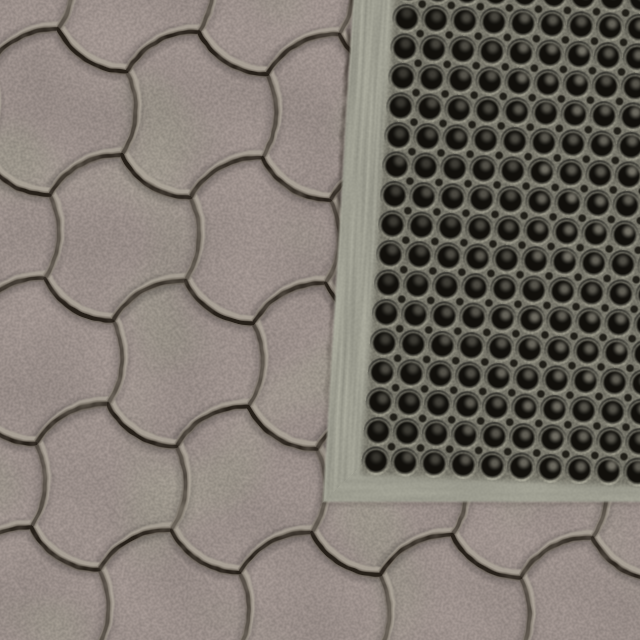
A WebGL 1 fragment shader for this texture:

```glsl
precision highp float;
uniform vec2 u_resolution;

// Paving lattice: each cell has an upper junction at its corner and a lower one
const vec2 PAVE_ORIGIN = vec2(0.0911, 0.9544);
const vec2 PAVE_ACROSS = vec2(0.2194, -0.004);
const vec2 PAVE_DOWN = vec2(0.099, -0.1966);
const vec2 PAVE_LOWER = vec2(0.1068, -0.0664);
const float JOINT_SAG = 0.018;
const vec2 JOINT_LIT_SHIFT = vec2(0.004, 0.0068);

// Drain grate
const vec2 HOLE_ORIGIN = vec2(0.6354, 0.9714);
const vec2 HOLE_ACROSS = vec2(0.0454, -0.00195);
const vec2 HOLE_DOWN = vec2(-0.0032, -0.0461);
const float LAST_HOLE_ROW = 15.0;
const float HOLE_RADIUS = 0.0172;
const float PIN_RADIUS = 0.0058;
const float FRAME_LEFT = 0.552;
const float FRAME_SLANT = 0.0605;
const float FRAME_BOTTOM = 0.216;

const vec3 TILE_COLOR = vec3(0.60, 0.555, 0.537);
const vec3 STAIN_COLOR = vec3(0.60, 0.575, 0.535);
const vec3 JOINT_SHADE = vec3(0.40, 0.37, 0.33);
const vec3 JOINT_DARK = vec3(0.15, 0.125, 0.10);
const vec3 JOINT_LIGHT = vec3(0.70, 0.67, 0.62);
const vec3 FRAME_COLOR = vec3(0.615, 0.615, 0.565);
const vec3 PLATE_COLOR = vec3(0.465, 0.46, 0.415);
const vec3 HOLE_COLOR = vec3(0.065, 0.06, 0.045);
const vec3 HOLE_WALL = vec3(0.42, 0.41, 0.37);
const float GRAIN_AMOUNT = 0.11;

float hash(vec2 p) {
  return fract(sin(dot(p, vec2(127.1, 311.7))) * 43758.55);
}

vec2 gradientAt(vec2 cell) {
  float angle = 6.2832 * hash(cell);
  return vec2(cos(angle), sin(angle));
}

float gradientNoise(vec2 p) {
  vec2 i = floor(p), f = fract(p);
  vec2 u = f * f * f * (f * (f * 6.0 - 15.0) + 10.0);
  vec2 e = vec2(1.0, 0.0);
  float low = mix(dot(gradientAt(i), f), dot(gradientAt(i + e), f - e), u.x);
  float high = mix(dot(gradientAt(i + e.yx), f - e.yx), dot(gradientAt(i + e.xx), f - e.xx), u.x);
  return mix(low, high, u.y);
}

vec2 latticeCoords(vec2 p, vec2 a, vec2 b) {
  return vec2(p.x * b.y - p.y * b.x, a.x * p.y - a.y * p.x) / (a.x * b.y - a.y * b.x);
}

// Distance to a circular arc from a to b that bulges to the left
float arcDistance(vec2 p, vec2 a, vec2 b) {
  float halfChord = 0.5 * length(b - a);
  vec2 along = normalize(b - a);
  vec2 q = p - 0.5 * (a + b);
  float radius = (halfChord * halfChord + JOINT_SAG * JOINT_SAG) / (2.0 * JOINT_SAG);
  float drop = radius - JOINT_SAG;
  q = vec2(dot(q, along), dot(q, vec2(-along.y, along.x)) + drop);
  if (q.y > 0.0 && abs(q.x) * drop < halfChord * q.y) return abs(length(q) - radius);
  return length(vec2(abs(q.x) - halfChord, q.y - drop));
}

// Nearest distances to the bowl, arch and upright joints
vec3 jointDistances(vec2 p) {
  vec2 base = floor(latticeCoords(p - PAVE_ORIGIN, PAVE_ACROSS, PAVE_DOWN));
  vec3 nearest = vec3(1.0);
  for (int j = -1; j <= 1; j++) {
    for (int i = -1; i <= 1; i++) {
      vec2 cell = base + vec2(float(i), float(j));
      vec2 q = p - PAVE_ORIGIN - cell.x * PAVE_ACROSS - cell.y * PAVE_DOWN;
      nearest = min(nearest, vec3(arcDistance(q, PAVE_LOWER, vec2(0.0)),
                                  arcDistance(q, PAVE_LOWER, PAVE_ACROSS),
                                  arcDistance(q, PAVE_LOWER, PAVE_DOWN)));
    }
  }
  return nearest;
}

float jointMask(vec3 d, float width, vec3 weights) {
  vec3 m = weights * (1.0 - smoothstep(0.35 * width, width, d));
  return max(m.x, max(m.y, m.z));
}

vec3 paving(vec2 p, float grain) {
  float patches = gradientNoise(p * 6.0 + 3.0);
  vec3 color = mix(TILE_COLOR, STAIN_COLOR, smoothstep(0.0, 0.5, patches));
  color *= 1.0 + GRAIN_AMOUNT * grain + 0.07 * gradientNoise(p * 9.0 + 1.0);
  vec2 rough = p + 0.0016 * vec2(gradientNoise(p * 60.0), gradientNoise(p * 60.0 + 9.0));
  float wear = 1.0 + 0.7 * gradientNoise(p * 12.0) + 0.4 * gradientNoise(p * 80.0);
  vec3 d = jointDistances(rough);
  vec3 litD = jointDistances(rough - JOINT_LIT_SHIFT);

  // Soft shade, pale lip, then the dark groove
  color *= 1.0 - jointMask(d, 0.019, vec3(0.17, 0.18, 0.1));
  color = mix(color, JOINT_LIGHT, jointMask(litD, 0.0075, vec3(0.8, 0.75, 0.75)));
  color = mix(color, JOINT_SHADE, jointMask(d, 0.0075, vec3(0.85, 0.8, 0.55)));
  float groove = jointMask(d, 0.0043, vec3(1.0, 0.75, 0.4));
  return mix(color, JOINT_DARK, clamp(wear * groove, 0.0, 1.0));
}

vec3 grate(vec2 p, vec2 inset, float grain, float px) {
  // Brushed side and smoother foot of the frame
  float brush = inset.x < inset.y ? gradientNoise(vec2(inset.x * 170.0, p.y * 5.0))
                                  : 0.4 * gradientNoise(vec2(inset.y * 110.0, p.x * 9.0));
  vec3 color = FRAME_COLOR * (1.0 + 0.15 * brush + 0.04 * grain);
  vec2 g = latticeCoords(p - HOLE_ORIGIN, HOLE_ACROSS, HOLE_DOWN);
  float plate = smoothstep(-0.65, -0.3, g.x) * (1.0 - smoothstep(LAST_HOLE_ROW + 0.3, LAST_HOLE_ROW + 0.65, g.y));
  color = mix(color, PLATE_COLOR * (1.0 + 0.15 * grain), plate);

  // Large holes with dark upper lips and a lit inner wall
  vec2 id = floor(g + 0.5);
  vec2 jitter = vec2(hash(id), hash(id + 5.0)) - 0.5;
  vec2 local = (g.x - id.x) * HOLE_ACROSS + (g.y - id.y) * HOLE_DOWN;
  float inGrid = step(-0.5, id.x) * step(id.y, LAST_HOLE_ROW + 0.5);
  float r = length(local);
  float rim = 1.0 - smoothstep(0.0, 0.0034, abs(r - 0.0208));
  color *= 1.0 - inGrid * rim * (0.14 + 0.36 * dot(local, vec2(-0.25, 0.97)) / max(r, 0.001));
  vec2 wallAt = vec2(0.003, 0.006) + 0.005 * jitter;
  float wall = (1.0 - smoothstep(0.002, 0.013, length(local - wallAt))) * (0.6 + 0.4 * smoothstep(0.0, 6.0, id.x));
  vec3 inside = mix(HOLE_COLOR, HOLE_WALL, wall * (0.9 + 0.4 * jitter.x));
  float bore = r - HOLE_RADIUS;
  color = mix(color, inside, inGrid * (1.0 - smoothstep(-0.0018 - px, 0.0018 + px, bore)));

  // Pin holes between each four large ones
  vec2 between = fract(g) - 0.5;
  float pin = length(between.x * HOLE_ACROSS + between.y * HOLE_DOWN) - PIN_RADIUS;
  float pinGrid = step(0.0, g.x) * step(g.y, LAST_HOLE_ROW);
  return mix(color, HOLE_COLOR * 1.5, 0.92 * pinGrid * (1.0 - smoothstep(-0.001 - px, 0.001 + px, pin)));
}

void main() {
  vec2 p = gl_FragCoord.xy / u_resolution;
  float px = 0.7 / min(u_resolution.x, u_resolution.y);
  vec2 slanted = mat2(0.82, -0.57, 0.57, 0.82) * p;
  float grain = gradientNoise(slanted * 235.0) + 0.45 * gradientNoise(slanted.yx * 110.0 + 7.0);

  vec2 inset = vec2(p.x - FRAME_LEFT + FRAME_SLANT * (1.0 - p.y), p.y - FRAME_BOTTOM);
  float edge = min(inset.x, inset.y);
  vec3 color = paving(p, grain);

  // Dirt in the seam beside the frame
  float seam = 1.0 - smoothstep(0.0, 0.008, abs(edge + 0.003 + 0.003 * gradientNoise(p * 45.0)));
  float dirt = mix(0.12, 0.4 + 0.6 * gradientNoise(p * 30.0), smoothstep(0.2, 0.9, p.y));
  color = mix(color, JOINT_DARK, seam * clamp(dirt, 0.0, 1.0));

  color = mix(color, grate(p, inset, grain, px), smoothstep(-0.002 - px, 0.002 + px, edge));
  gl_FragColor = vec4(color, 1.0);
}
```
